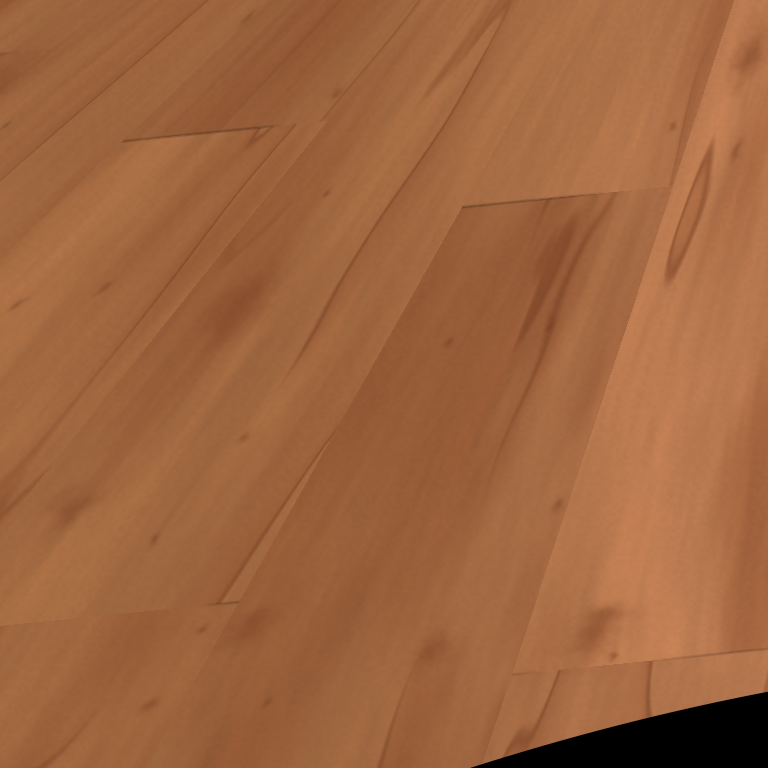
Give the GLSL for this texture, as a WebGL 2 fragment shader.

```glsl
#version 300 es
precision highp float;
// Warm wooden floor seen at a slant, with a black curved corner at lower right.
// Grain follows rays from a vanishing point; boards, streaks, veins and knots
// are layered from stretched value noise in (across, along) floor coordinates.

uniform vec2 u_resolution;
out vec4 fragColor;

const vec2 VANISH = vec2(1.24, 1.86);
const float BOARD_WIDTH = 0.235;
const float BOARD_LENGTH = 1.1;

const vec3 WOOD_LEFT = vec3(0.622, 0.405, 0.250);
const vec3 WOOD_RIGHT = vec3(0.715, 0.468, 0.312);
const vec3 HEARTWOOD = vec3(0.545, 0.305, 0.175);
const vec3 VEIN = vec3(0.430, 0.225, 0.120);

float hash(vec2 p) {
  return fract(sin(dot(p, vec2(127.1, 311.7))) * 43758.5453);
}

float noise(vec2 p) {
  vec2 i = floor(p), f = fract(p);
  f = f * f * (3.0 - 2.0 * f);
  return mix(mix(hash(i), hash(i + vec2(1, 0)), f.x),
             mix(hash(i + vec2(0, 1)), hash(i + vec2(1, 1)), f.x), f.y);
}

float fbm(vec2 p) {
  float sum = 0.0, gain = 0.5;
  for (int i = 0; i < 4; i++) {
    sum += gain * noise(p);
    p = p * 2.03 + 17.3;
    gain *= 0.5;
  }
  return sum / 0.9375;
}

// Floor coordinates: x across the grain, y along it.
vec2 floorCoords(vec2 p) {
  return vec2((VANISH.x - p.x) / (VANISH.y - p.y), p.y - 0.1 * p.x);
}

// Thin dark contour (x) with a soft shade on one of its sides (y).
vec2 veins(vec2 p, float width) {
  float d = fbm(p) - 0.5;
  float line = 1.0 - smoothstep(0.0, width, abs(d));
  float shade = exp(-max(d, 0.0) * 14.0) * smoothstep(-width, width, d);
  return vec2(line, shade);
}

// At most one soft elongated spot per cell.
float spots(vec2 p, float radius, float chance) {
  vec2 cell = floor(p);
  vec2 centre = 0.3 + 0.4 * vec2(hash(cell + 3.1), hash(cell + 8.7));
  vec2 d = (fract(p) - centre) * vec2(1.0, 0.75);
  float size = radius * mix(0.6, 1.2, hash(cell + 5.9));
  float present = step(hash(cell + 1.3), chance);
  return present * exp(-dot(d, d) / (size * size));
}

vec3 wood(vec2 p) {
  vec2 g = floorCoords(p);

  // Boards with staggered butt joints
  float row = floor((g.x - 0.33) / BOARD_WIDTH);
  float along = (g.y - 0.185 - (row - 1.0) * 0.615) / BOARD_LENGTH;
  vec2 board = vec2(row, floor(along));
  float seed = hash(board + 2.4);
  float joint = min(fract(along), 1.0 - fract(along)) * BOARD_LENGTH;
  vec2 q = g + seed * vec2(13.0, 7.0);
  q.x += 0.016 * (noise(q * vec2(5.0, 4.0)) - 0.5);

  // Lighting and broad tone of the boards
  vec3 color = mix(WOOD_LEFT, WOOD_RIGHT, smoothstep(0.3, 1.05, p.x - 0.12 * p.y));
  color *= 1.0 + 0.05 * (hash(board + 6.2) - 0.5);

  // Reddish heartwood bands and pale sapwood
  float band = fbm(q * vec2(13.0, 1.7));
  color = mix(color, HEARTWOOD, 0.55 * smoothstep(0.46, 0.78, band));
  color *= 1.0 + 0.07 * smoothstep(0.48, 0.25, band);

  // Fine fibres
  float fibre = fbm(q * vec2(65.0, 6.0)) - 0.5;
  float thread = noise(q * vec2(190.0, 16.0)) - 0.5;
  color *= 1.0 + 0.09 * fibre + 0.025 * thread;

  // Broken dark veins
  vec2 vein = veins(q * vec2(8.5, 0.9) + 4.0, 0.016);
  float broken = smoothstep(0.42, 0.72, noise(q * vec2(9.0, 3.2) + 31.0));
  color = mix(color, HEARTWOOD, 0.45 * vein.y * broken);
  color = mix(color, VEIN, 0.42 * vein.x * broken);

  // Knots with mottled edges, and small specks
  vec2 wobble = 0.22 * (vec2(fbm(g * 26.0), fbm(g * 26.0 + 9.0)) - 0.5);
  float knot = spots(g * vec2(6.0, 4.2) + wobble, 0.13, 0.38);
  knot *= 0.55 + 0.9 * fbm(g * vec2(70.0, 25.0));
  color = mix(color, HEARTWOOD * 0.94, 0.65 * clamp(knot, 0.0, 1.0));
  float speck = spots(g * vec2(13.0, 9.0) + wobble, 0.055, 0.16);
  color = mix(color, VEIN, 0.4 * speck);

  // Faint joint lines
  float gap = 1.0 - smoothstep(0.0005, 0.0028, joint);
  color *= 1.0 - 0.2 * gap * smoothstep(0.3, 0.7, noise(g * 11.0));

  // Slight surface mottling
  return color * (1.0 + 0.03 * (noise(p * 230.0) - 0.5));
}

void main() {
  vec2 p = gl_FragCoord.xy / u_resolution;
  float pixel = 1.0 / u_resolution.y;

  // Curved floor edge over black
  float x = p.x - 0.612;
  float edge = p.y - (0.32 * x - 0.165 * x * x);
  float inside = x < 0.0 ? 1.0 : smoothstep(-0.7 * pixel, 0.7 * pixel, edge);
  fragColor = vec4(wood(p) * inside, 1.0);
}
```
